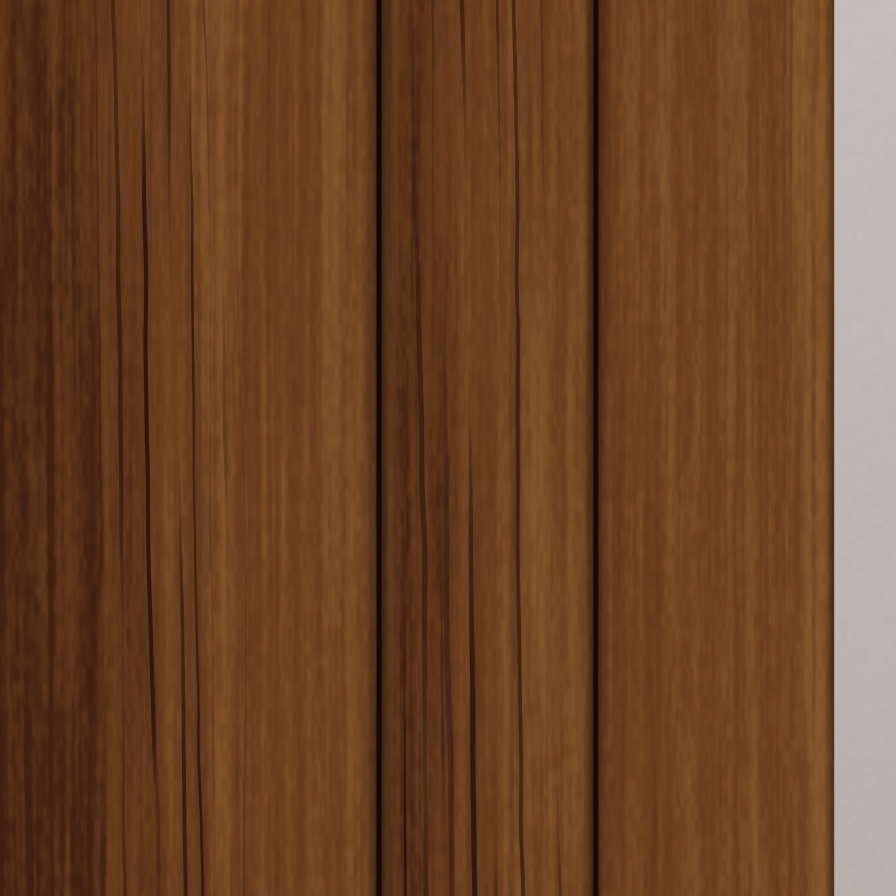
This texture is drawn by a WebGL 2 fragment shader. Its source:

```glsl
#version 300 es
precision highp float;
uniform vec2 u_resolution;
out vec4 outColor;

// Layout, in canvas widths
const float GROOVE_A = 0.423;
const float GROOVE_B = 0.665;
const float BOARD_END = 0.931;
const float GROOVE_HALF = 0.0027;
const float GROOVE_SHADE = 0.007;

// Colours
const vec3 WOOD_DEEP = vec3(0.255, 0.125, 0.060);
const vec3 WOOD_MID = vec3(0.405, 0.232, 0.110);
const vec3 WOOD_LIGHT = vec3(0.530, 0.342, 0.172);
const vec3 VEIN_COLOR = vec3(0.125, 0.060, 0.055);
const vec3 GROOVE_COLOR = vec3(0.085, 0.030, 0.012);
const vec3 WALL_TOP = vec3(0.765, 0.745, 0.730);
const vec3 WALL_BOTTOM = vec3(0.715, 0.690, 0.665);

// Grain
const int VEINS = 9;
const float VEIN_STRENGTH = 0.88;
const float BAND_AMOUNT = 0.20;
const float FIBER_AMOUNT = 0.26;
const float PORE_AMOUNT = 0.14;
const float FLECK_AMOUNT = 0.16;

float hash(vec2 p) {
  vec3 q = fract(vec3(p.xyx) * 0.1031);
  q += dot(q, q.yzx + 33.33);
  return fract((q.x + q.y) * q.z);
}

float noise(vec2 p) {
  vec2 i = floor(p), f = fract(p);
  f = f * f * (3.0 - 2.0 * f);
  return mix(mix(hash(i), hash(i + vec2(1, 0)), f.x),
             mix(hash(i + vec2(0, 1)), hash(i + vec2(1, 1)), f.x), f.y);
}

// Broad light and dark areas of each board
float boardTone(float x, float board) {
  if (board < 0.5) return mix(0.16, 0.68, smoothstep(0.0, 0.27, x));
  if (board < 1.5) return mix(0.40, 0.66, smoothstep(0.46, 0.60, x));
  return 0.62 + 0.08 * smoothstep(0.87, 0.91, x);
}

// Long bands, thin fibres and short flecks along the board
float grain(vec2 p, float board) {
  vec2 q = p + vec2(0.006 * noise(vec2(p.x * 9.0, p.y * 2.5)), board * 7.3);
  float bands = noise(q * vec2(48.0, 0.9)) - 0.5;
  float fibers = noise(q * vec2(150.0, 2.2)) - 0.5;
  fibers += 0.6 * (noise(q * vec2(290.0, 7.0)) - 0.5);
  float flecks = noise(q * vec2(250.0, 65.0)) - 0.5;
  float pores = smoothstep(0.70, 0.95, noise(q * vec2(115.0, 1.4) + 31.0));
  return BAND_AMOUNT * bands + FIBER_AMOUNT * fibers
       + FLECK_AMOUNT * flecks - PORE_AMOUNT * pores;
}

// Dark broken veins that drift to the right on their way down
float veins(vec2 p, float board, float px) {
  float left = board < 0.5 ? 0.105 : 0.432;
  float right = board < 0.5 ? 0.275 : 0.610;
  float ink = 0.0;
  for (int i = 0; i < VEINS; i++) {
    vec2 id = vec2(float(i) + 3.0, board * 17.0 + 5.0);
    float seed = hash(id);
    float x = mix(left, right, (float(i) + 0.8 * seed) / float(VEINS));
    x += 0.022 * (1.0 - p.y) * (0.4 + 0.6 * hash(id + 9.0));
    x += 0.012 * (noise(vec2(p.y * 2.6, seed * 50.0)) - 0.5);
    x += 0.002 * (noise(vec2(p.y * 13.0, seed * 90.0)) - 0.5);
    float presence = noise(vec2(p.y * 3.2 + seed * 20.0, seed * 70.0 + board));
    presence = smoothstep(0.25, 0.75, presence);
    float halfWidth = mix(0.0009, 0.0034, presence * hash(id + 21.0));
    float d = abs(p.x - x);
    float core = 1.0 - smoothstep(halfWidth - px, halfWidth + px, d);
    float halo = 0.22 * exp(-d / 0.006);
    float depth = mix(0.4, 1.0, hash(id + 40.0));
    ink = max(ink, depth * presence * max(core, halo));
  }
  return ink;
}

vec3 woodColor(float tone) {
  vec3 c = mix(WOOD_DEEP, WOOD_MID, smoothstep(0.0, 0.5, tone));
  return mix(c, WOOD_LIGHT, smoothstep(0.42, 1.0, tone));
}

void main() {
  vec2 p = gl_FragCoord.xy / u_resolution;
  float px = 0.8 / u_resolution.x;
  float board = step(GROOVE_A, p.x) + step(GROOVE_B, p.x);

  // Boards
  float tone = boardTone(p.x, board) + grain(p, board);
  tone -= 0.08 * (1.0 - p.y) * (1.0 - smoothstep(0.0, 0.5, p.x));
  vec3 color = woodColor(clamp(tone, 0.0, 1.0));
  if (board < 1.5) color = mix(color, VEIN_COLOR, VEIN_STRENGTH * veins(p, board, px));

  // Grooves with soft shaded shoulders
  float gap = min(abs(p.x - GROOVE_A), abs(p.x - GROOVE_B));
  color *= 1.0 - 0.45 * exp(-max(gap - GROOVE_HALF, 0.0) / GROOVE_SHADE);
  float groove = 1.0 - smoothstep(GROOVE_HALF - px, GROOVE_HALF + px, gap);
  color = mix(color, GROOVE_COLOR, groove);

  // Rounded outer edge and the plain wall beside it
  color *= 1.0 - 0.35 * smoothstep(BOARD_END - 0.012, BOARD_END, p.x);
  vec3 wall = mix(WALL_BOTTOM, WALL_TOP, p.y);
  wall += 0.012 * (noise(p * 170.0) - 0.5);
  color = mix(color, wall, smoothstep(BOARD_END - px, BOARD_END + px, p.x));
  outColor = vec4(color, 1.0);
}
```
